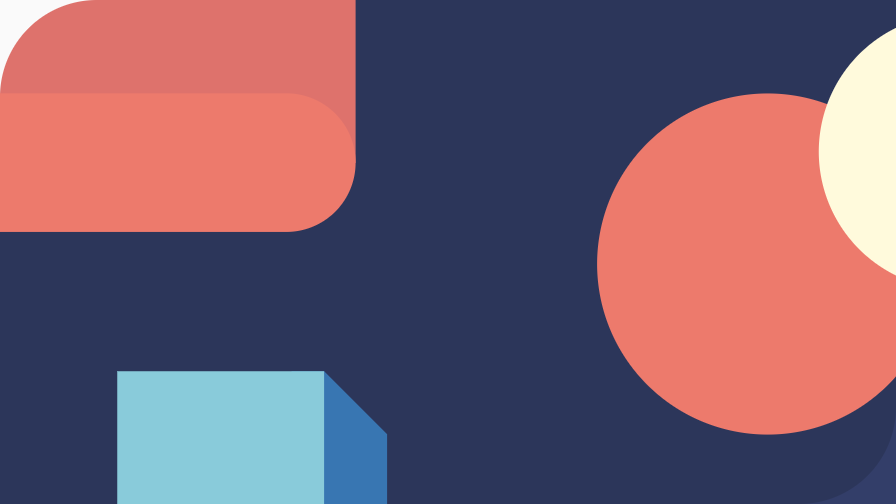
This background is drawn by a Shadertoy shader. Its source:

```glsl
// Flat geometric backdrop: rounded coral panels, a blue block and two discs
// on a navy page with two rounded corners. Each shape is a signed distance
// function, painted back to front with one-pixel antialiased edges.

// Layout grid: the canvas is GRID units high, origin at the lower left
const float GRID = 432.0;

// Colours
const vec3 NAVY       = vec3(0.173, 0.212, 0.353);
const vec3 NAVY_LIGHT = vec3(0.200, 0.243, 0.412);
const vec3 PAPER      = vec3(0.980);
const vec3 CORAL      = vec3(0.931, 0.478, 0.424);
const vec3 CORAL_DARK = vec3(0.871, 0.449, 0.424);
const vec3 CREAM      = vec3(1.000, 0.980, 0.863);
const vec3 SKY        = vec3(0.537, 0.796, 0.855);
const vec3 BLUE       = vec3(0.220, 0.463, 0.698);

// Page corners
const float CORNER_RADIUS = 83.0;

// Boxes as (left, bottom, right, top); they may run off the canvas
const vec4 PANEL = vec4(-50.0, 292.5, 304.8, 500.0);
const vec4 BAR   = vec4(-200.0, 233.2, 304.8, 352.0);
const vec4 FRONT = vec4(100.5, -50.0, 277.8, 113.8);
const vec4 SIDE  = vec4(250.0, -50.0, 331.8, 113.8);

// Discs as (centre x, centre y, radius)
const vec3 CORAL_DISC = vec3(658.0, 205.7, 146.2);
const vec3 CREAM_DISC = vec3(820.0, 302.0, 118.2);

float sdBox(vec2 p, vec4 box, float radius) {
    vec2 q = abs(p - 0.5 * (box.xy + box.zw)) - 0.5 * (box.zw - box.xy) + radius;
    return length(max(q, 0.0)) + min(max(q.x, q.y), 0.0) - radius;
}

float sdDisc(vec2 p, vec3 disc) {
    return length(p - disc.xy) - disc.z;
}

// Area left outside a rounded corner; outward points along the diagonal
float sdCornerCut(vec2 p, vec2 corner, vec2 outward) {
    vec2 q = (p - corner) * outward + CORNER_RADIUS;
    return CORNER_RADIUS - length(max(q, 0.0));
}

void paint(inout vec3 color, vec3 ink, float dist, float pixel) {
    color = mix(color, ink, clamp(0.5 - dist / pixel, 0.0, 1.0));
}

void mainImage(out vec4 fragColor, in vec2 fragCoord) {
    float pixel = GRID / iResolution.y;
    vec2 p = fragCoord * pixel;
    float width = iResolution.x * pixel;
    vec3 color = NAVY;

    // Upper left: dark panel, cut page corner, bright bar
    paint(color, CORAL_DARK, sdBox(p, PANEL, 0.0), pixel);
    paint(color, PAPER, sdCornerCut(p, vec2(0.0, GRID), vec2(-1.0, 1.0)), pixel);
    paint(color, CORAL, sdBox(p, BAR, 0.5 * (BAR.w - BAR.y)), pixel);

    // Block: bevelled side, then front face
    float bevel = dot(p - FRONT.zw, vec2(sqrt(0.5)));
    paint(color, BLUE, max(sdBox(p, SIDE, 0.0), bevel), pixel);
    paint(color, SKY, sdBox(p, FRONT, 0.0), pixel);

    // Right: lower page corner and the two discs
    paint(color, NAVY_LIGHT, sdCornerCut(p, vec2(width, 0.0), vec2(1.0, -1.0)), pixel);
    paint(color, CORAL, sdDisc(p, CORAL_DISC), pixel);
    paint(color, CREAM, sdDisc(p, CREAM_DISC), pixel);

    fragColor = vec4(color, 1.0);
}
```
